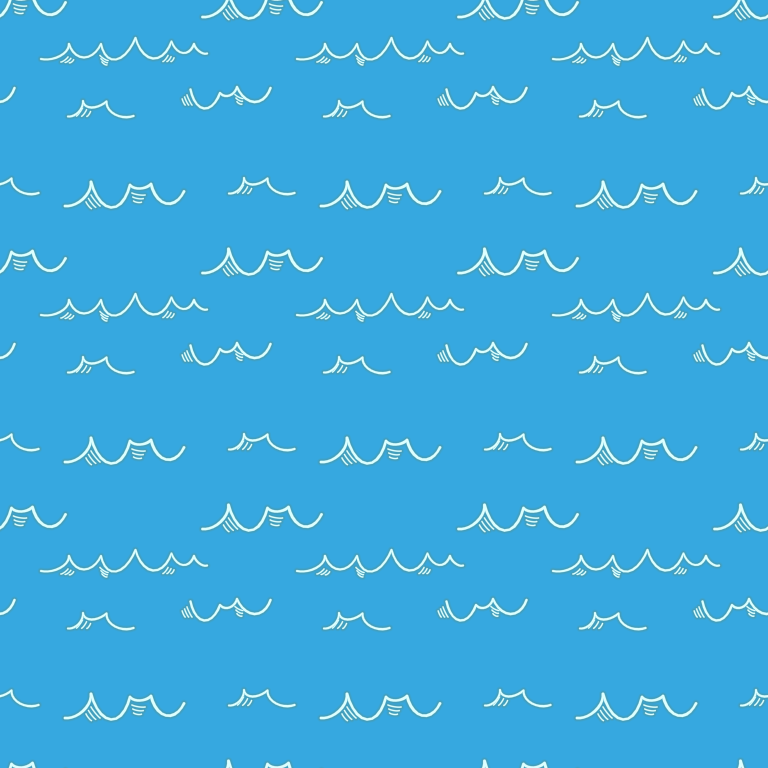
Give the GLSL for this pattern, as a WebGL 1 fragment shader.

```glsl
precision highp float;

// Pale hand-drawn wave crests scattered on flat blue, in a 3 by 3 repeat.
// Each wave is a chain of conic arcs drawn by a moving pen, with short
// curved hatch strokes below its crests; all are merged as one distance.

uniform vec2 u_resolution;

#define REPEATS 3.0
#define TILE 256.0          // drawing units in one repeat
#define ROUNDNESS 0.5       // conic weight: 0 half ellipse, 1 parabola
#define HATCH_NIB 0.75      // half width of the hatch strokes
#define WOBBLE 0.25         // variation of the line width
#define SOFTNESS 0.75       // half width of the soft line edge
#define HALO_WIDTH 3.2
#define WATER vec3(0.21, 0.66, 0.88)
#define HALO vec3(0.27, 0.61, 0.71)
#define FOAM vec3(0.86, 1.0, 1.0)

vec2 spot;      // current point relative to the wave being drawn
vec2 pen;       // where the last arc ended
float nib;      // half width of the line
float ink;      // signed distance to everything drawn so far

float hash(vec2 p) {
  return fract(sin(dot(p, vec2(127.1, 311.7))) * 43758.5);
}

float noise(vec2 p) {
  vec2 i = floor(p), f = fract(p);
  f = f * f * (3.0 - 2.0 * f);
  return mix(mix(hash(i), hash(i + vec2(1, 0)), f.x),
             mix(hash(i + vec2(0, 1)), hash(i + vec2(1, 1)), f.x), f.y);
}

float segment(vec2 p, vec2 a, vec2 b) {
  vec2 pa = p - a, ba = b - a;
  return length(pa - ba * clamp(dot(pa, ba) / dot(ba, ba), 0.0, 1.0));
}

// Conic arc from the pen through "via" to "end"; the pen moves on.
void arc(vec2 via, vec2 end) {
  vec2 pull = (2.0 + 2.0 * ROUNDNESS) * via - pen - end;
  vec2 last = pen;
  float d = 1e3;
  for (int i = 1; i <= 10; i++) {
    float t = float(i) / 10.0, s = 1.0 - t;
    vec2 next = (s * s * pen + s * t * pull + t * t * end)
              / (s * s + 2.0 * ROUNDNESS * s * t + t * t);
    d = min(d, segment(spot, last, next));
    last = next;
  }
  pen = end;
  ink = min(ink, d - nib);
}

// Shrinking row of short bowed strokes.
void hatch(vec2 start, vec2 stroke, vec2 spacing) {
  nib = HATCH_NIB;
  for (int i = 0; i < 3; i++) {
    float k = float(i);
    pen = start + k * spacing;
    vec2 reach = stroke * (1.0 - 0.2 * k);
    arc(pen + 0.5 * reach - vec2(0.0, 0.8), pen + reach);
  }
}

// Starts a wave at a tile position; false when the point is far from it.
bool begin(vec2 p, vec2 center, vec2 start, float width) {
  spot = mod(p - center + 0.5 * TILE, TILE) - 0.5 * TILE;
  pen = start;
  nib = width * (1.0 + WOBBLE * (noise(spot * 0.12 + 40.0) - 0.5));
  return abs(spot.x) < 95.0 && abs(spot.y) < 26.0;
}

void longWave(vec2 p, vec2 center) {
  if (!begin(p, center, vec2(-83, -7), 1.15)) return;
  arc(vec2(-64, -4), vec2(-55, 8));
  arc(vec2(-40, -5.5), vec2(-23, 8));
  arc(vec2(-8, -7.5), vec2(11.5, 14));
  arc(vec2(29, -6.5), vec2(47.5, 10.5));
  arc(vec2(59, -1), vec2(70, 8));
  arc(vec2(75.5, 0.5), vec2(83, -1.5));
  hatch(vec2(-56, -5), vec2(-7, -5), vec2(2.8, -1.4));
  hatch(vec2(-24, -3.5), vec2(8, -5), vec2(1, -3.2));
  hatch(vec2(44, -3.5), vec2(-5, -6), vec2(3, -1.2));
}

void wideWave(vec2 p, vec2 center) {
  if (!begin(p, center, vec2(-59, -10), 1.4)) return;
  arc(vec2(-41, -3), vec2(-33, 14));
  arc(vec2(-13, -11.5), vec2(6, 11));
  arc(vec2(16, 7.5), vec2(27, 12));
  arc(vec2(42, -7.5), vec2(60, 4.5));
  hatch(vec2(-33, 1), vec2(9, -11), vec2(-2.5, -3.5));
  hatch(vec2(8, 3), vec2(13, -2), vec2(0.8, -4));
}

void bowlWave(vec2 p, vec2 center) {
  if (!begin(p, center, vec2(-38.5, 8.5), 1.2)) return;
  arc(vec2(-25, -10.5), vec2(-9, 5));
  arc(vec2(0.5, 2.5), vec2(8, 11));
  arc(vec2(25.5, -4), vec2(41.5, 10));
  hatch(vec2(-42, 3), vec2(5, -10), vec2(-2.4, -2));
  hatch(vec2(6, 3.5), vec2(8, -4), vec2(1, -3.6));
}

void smallWave(vec2 p, vec2 center) {
  if (!begin(p, center, vec2(-33, -6.5), 1.15)) return;
  arc(vec2(-22.5, -2), vec2(-18, 9));
  arc(vec2(-9.5, 2.5), vec2(5.5, 8.5));
  arc(vec2(14, -4.5), vec2(32.5, -6));
  hatch(vec2(-18.5, 2), vec2(-6, -8), vec2(4, -1.8));
}

void main() {
  vec2 p = gl_FragCoord.xy / u_resolution * REPEATS * TILE;
  ink = 1e3;
  longWave(p, vec2(124, 204));
  bowlWave(p, vec2(229, 158));
  for (int i = 0; i < 2; i++) {
    float k = float(i);
    wideWave(p, vec2(124, 60) + k * vec2(137.5, -67));
    smallWave(p, vec2(101, 146) + k * vec2(161, -77));
  }

  // Dull halo around the lines, then the foam itself.
  float soft = max(SOFTNESS, 0.5 * REPEATS * TILE / u_resolution.y);
  vec3 color = mix(HALO, WATER, smoothstep(0.0, HALO_WIDTH, ink));
  color = mix(FOAM, color, smoothstep(-soft, soft, ink));
  gl_FragColor = vec4(color, 1.0);
}
```
